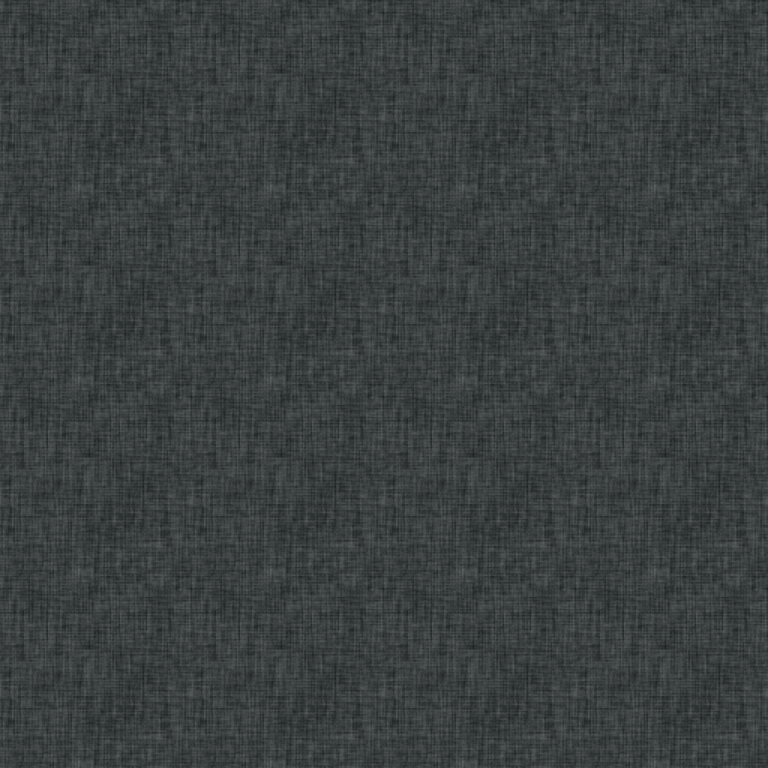
Write a three.js fragment shader that draws this texture.

```glsl
varying vec2 vUv;

float hash(vec2 p) {
  vec3 q = fract(vec3(p.xyx) * 0.1031);
  q += dot(q, q.yzx + 33.33);
  return fract((q.x + q.y) * q.z);
}

// Value noise, centred on zero, that wraps after a whole number of cells
float wrappedNoise(vec2 uv, float cells, float seed) {
  vec2 p = uv * cells - 0.5;
  vec2 i = floor(p);
  vec2 f = smoothstep(0.0, 1.0, p - i);
  vec2 a = mod(i, cells) + seed;
  vec2 b = mod(i + 1.0, cells) + seed;
  return mix(mix(hash(a), hash(vec2(b.x, a.y)), f.x),
             mix(hash(vec2(a.x, b.y)), hash(b), f.x), f.y) - 0.5;
}

// Tone along one thread, with its own random starting phase
float threadTone(float thread, float along, float slubs, float seed) {
  float p = along * slubs + slubs * hash(vec2(thread + seed, seed + 7.0));
  float i = floor(p);
  float a = hash(vec2(thread, mod(i, slubs)) + seed);
  float b = hash(vec2(thread, mod(i + 1.0, slubs)) + seed);
  return mix(a, b, smoothstep(0.0, 1.0, p - i));
}

// Parallel threads running up the swatch, centred on zero
float threads(vec2 uv, float count, float slubs, float seed) {
  float p = uv.x * count - 0.5;
  float i = floor(p);
  float a = threadTone(mod(i, count), uv.y, slubs, seed);
  float b = threadTone(mod(i + 1.0, count), uv.y, slubs, seed);
  return mix(a, b, smoothstep(0.0, 1.0, p - i)) - 0.5;
}

void main() {
  // The cloth repeats one small swatch four times each way
  vec2 warp = fract(vUv * 4.0);
  vec2 weft = warp.yx;

  // Long streaks and short slubs, stronger along the warp
  float tone = 0.228;
  tone += 0.075 * threads(warp, 128.0, 7.0, 11.0);
  tone += 0.055 * threads(weft, 128.0, 9.0, 83.0);
  tone += 0.060 * threads(warp, 96.0, 20.0, 151.0);
  tone += 0.055 * threads(weft, 96.0, 22.0, 229.0);

  // Fine regular weave
  vec2 ridge = sin(6.2831853 * 64.0 * warp);
  tone += 0.010 * (ridge.x + ridge.y);

  // Fibre grain and soft mottling
  tone += 0.055 * wrappedNoise(warp, 128.0, 317.0);
  tone += 0.040 * wrappedNoise(warp, 40.0, 401.0);
  tone += 0.020 * wrappedNoise(warp, 9.0, 467.0);

  vec3 slateTint = vec3(0.0, 0.019, 0.021);
  gl_FragColor = vec4(clamp(tone, 0.11, 0.36) + slateTint, 1.0);
}
```
